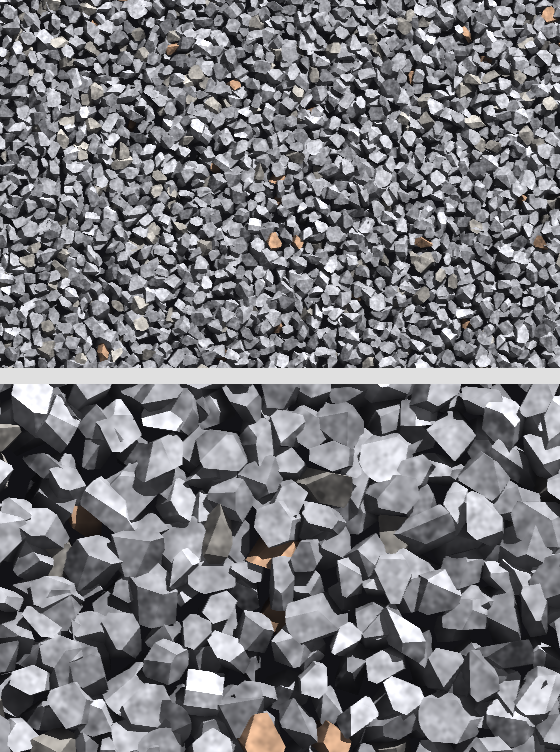
Top: the whole. Bottom: its middle third, enlarged.
Give the GLSL for this texture, as a Shadertoy shader.

```glsl
// Draws a bed of crushed grey gravel under hard, low sunlight.

struct Hit { float t; vec3 normal; vec3 id; };

vec3 hash3(vec3 p) {
    p = fract(p * vec3(0.1031, 0.1030, 0.0973));
    p += dot(p, p.yxz + 33.33);
    return fract((p.xxy + p.yxx) * p.zyx);
}

// Smooth noise with three independent channels
vec3 noise3(vec2 p) {
    vec2 cell = floor(p), f = fract(p);
    f = f * f * (3.0 - 2.0 * f);
    vec3 low = mix(hash3(vec3(cell, 7.0)), hash3(vec3(cell + vec2(1, 0), 7.0)), f.x);
    vec3 high = mix(hash3(vec3(cell + vec2(0, 1), 7.0)), hash3(vec3(cell + 1.0, 7.0)), f.x);
    return mix(low, high, f.y);
}

// Ray against one stone: a skewed block bounded by four slabs
void hitStone(vec3 origin, vec3 ray, vec3 id, inout Hit best) {
    vec3 a = hash3(id + 3.7);
    float radius = mix(0.42, 0.62, a.z);
    vec3 o = origin - vec3(id.xy + 0.25 + 0.5 * (a.xy + id.z), 0.35 * (fract(9.0 * a.z) + id.z));
    vec3 gap = cross(o, ray);
    if (dot(gap, gap) > 1.56 * radius * radius) return;

    vec3 b = hash3(id + 17.3), c = hash3(id + 29.9);
    vec4 vary = vec4(c, b.z);
    vec3 size = radius * vec3(1.0, mix(0.55, 0.9, c.y), mix(0.5, 0.8, b.z));
    vec2 axis = normalize(b.xy - 0.5);
    mat2 turn = mat2(axis.x, -axis.y, axis.y, axis.x);
    vec3 d = vec3(turn * ray.xy, ray.z) / size;
    o = vec3(turn * o.xy, o.z) / size;

    float tNear = -1000.0, tFar = 1000.0;
    vec3 face = vec3(0, 0, 1);
    vec2 side = vec2(1, 0);
    for (int i = 0; i < 4; i++) {
        vec3 n = vec3(side + 0.5 * (c.yz - 0.5), 1.4 * (vary[i] - 0.5));  // sides
        if (i == 3) n = vec3(1.4 * (c.zx - 0.5), 1.0);                    // top and base
        n = normalize(n);
        float rate = dot(n, d);
        vec2 reach = 0.72 + 0.22 * fract(vec2(5.0, 11.0) * vary[i]);
        vec2 t = (vec2(reach.x, -reach.y) - dot(n, o)) / rate;
        float enter = min(t.x, t.y);
        if (enter > tNear) { tNear = enter; face = -sign(rate) * n; }
        tFar = min(tFar, max(t.x, t.y));
        side = mat2(0.5, 0.866, -0.866, 0.5) * side;
    }
    if (tNear < tFar && tFar > 0.0 && tNear < best.t) {
        face /= size;
        best = Hit(tNear, normalize(vec3(face.xy * turn, face.z)), id);
    }
}

// Nearest stone along a ray, from two staggered layers of 2 x 2 cells
Hit trace(vec3 origin, vec3 ray, float reach) {
    Hit best = Hit(1000.0, vec3(0, 0, 1), vec3(0));
    vec2 middle = origin.xy + ray.xy * reach - 0.5;
    for (int i = 0; i < 8; i++) {
        float layer = float(i / 4);
        vec2 cell = floor(middle - 0.5 * layer) + vec2(i % 2, (i / 2) % 2);
        hitStone(origin, ray, vec3(cell, layer), best);
    }
    return best;
}

vec3 stoneColor(vec3 id) {
    vec3 h = hash3(id + 41.9);
    vec3 color = vec3(0.985, 0.99, 1.015) * mix(0.78, 1.08, h.x);
    color *= mix(vec3(1), vec3(1.03, 1.0, 0.93), step(0.92, h.y));
    return mix(color, vec3(1.0, 0.80, 0.64), step(0.985, h.z));
}

vec3 gravel(vec2 p, vec3 rough) {
    vec3 sun = normalize(vec3(-0.13, 0.78, 0.68));
    vec3 eye = vec3(p, 3.0);
    Hit hit = trace(eye, vec3(0, 0, -1), 0.0);
    if (hit.t > 100.0) return vec3(0.07, 0.07, 0.085);

    // Sunlight on the rough surface, with cast shadows
    vec3 point = eye - vec3(0, 0, hit.t);
    vec3 normal = normalize(hit.normal + vec3(0.55 * rough.xy, 0.0));
    float lit = max(dot(normal, sun), 0.0);
    if (lit > 0.0 && trace(point + 0.01 * hit.normal, sun, 0.5).t < 100.0) lit = 0.0;

    // Dim skylight, fading in the deep gaps
    float sky = mix(0.08, 0.27, smoothstep(0.0, 0.9, point.z)) * (0.65 + 0.4 * normal.z);
    vec3 color = stoneColor(hit.id) * (1.0 + 0.35 * rough.z);
    return color * (sky + 0.73 * lit) + vec3(0.0, 0.0, 0.008);
}

void mainImage(out vec4 fragColor, in vec2 fragCoord) {
    // Turned grid of cells, 25 to the canvas height
    float scale = 25.0 / iResolution.y;
    vec2 p = mat2(0.8, 0.6, -0.6, 0.8) * fragCoord * scale;
    vec3 rough = 0.6 * noise3(p * 4.0) + 0.4 * noise3(p * 10.0) - 0.5;

    // Two diagonal samples smooth the edges
    vec2 shift = vec2(0.3, 0.1) * scale;
    vec3 color = 0.5 * (gravel(p + shift, rough) + gravel(p - shift, rough));
    fragColor = vec4(clamp(color, 0.0, 1.0), 1.0);
}
```
